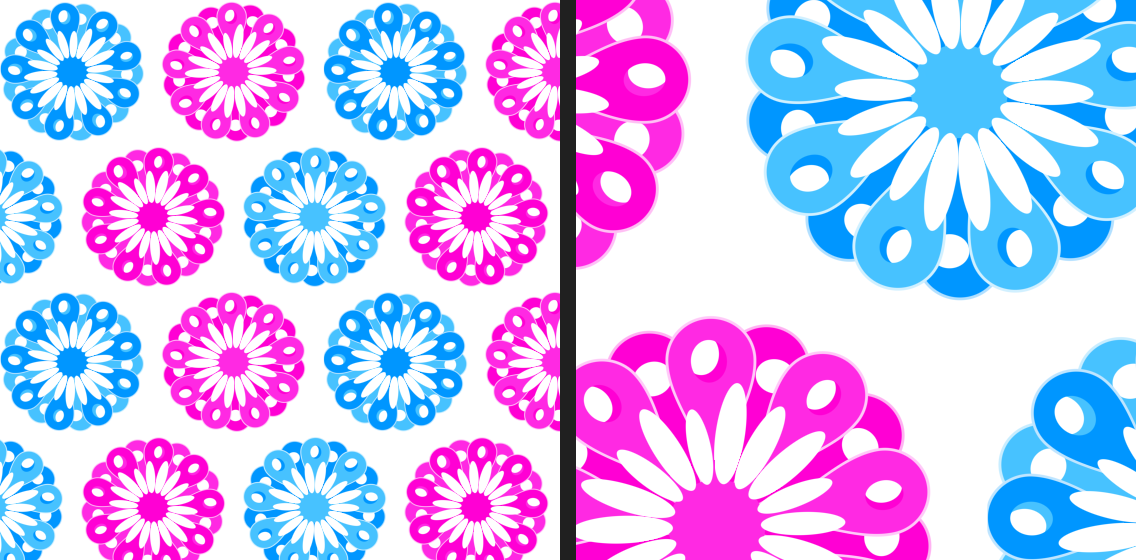
Left, the full canvas; right, a detail of the centre.
A WebGL 1 fragment shader for this pattern:

```glsl
precision highp float;
uniform vec2 u_resolution;

#define SPACING vec2(0.2887, 0.2591)
#define FIRST_CENTRE vec2(0.1285, 0.1285)
#define FLOWER_RADIUS vec2(0.1310, 0.1270)
#define PETALS 9.0
#define PETAL_REACH 0.78
#define PETAL_WIDTH 0.2
#define OUTLINE 0.013
#define DEEP_BLUE vec3(0.0, 0.59, 1.0)
#define LIGHT_BLUE vec3(0.28, 0.76, 1.0)
#define DEEP_PINK vec3(1.0, 0.0, 0.83)
#define LIGHT_PINK vec3(1.0, 0.16, 0.89)

const float TAU = 6.2831853;
const vec3 WHITE = vec3(1.0);

float hash(vec2 p) {
  return fract(sin(dot(p, vec2(12.99, 78.23))) * 4375.85);
}

// Folds the plane into one sector: x across, y outward, z sector index.
vec3 sector(vec2 p, float count, float phase) {
  float width = TAU / count;
  float angle = atan(p.y, p.x) - phase;
  float id = floor(angle / width + 0.5);
  angle -= id * width;
  return vec3(length(p) * vec2(sin(angle), cos(angle)),
              floor(mod(id + 0.5, count)));
}

float ellipseDist(vec2 p, vec2 radii) {
  float k = length(p / radii);
  return k * (k - 1.0) / max(length(p / (radii * radii)), 0.001);
}

// Teardrop with a thin stem flaring into a round tip.
float petalDist(vec2 p) {
  float stem = 0.2;
  float y = clamp(p.y, stem, PETAL_REACH);
  float flare = smoothstep(stem, PETAL_REACH, y);
  return length(p - vec2(0.0, y)) - mix(0.025, PETAL_WIDTH, flare);
}

float cover(float dist, float soft) {
  return 1.0 - smoothstep(-soft, soft, dist);
}

vec3 flower(vec2 p, vec3 front, vec3 back, float phase, float seed, float soft) {
  vec3 color = WHITE;

  // Back ring of petals, half a step round, with their openings
  vec3 s = sector(p, PETALS, phase + 0.53 * TAU / PETALS);
  float dist = petalDist(s.xy);
  color = mix(color, mix(back, WHITE, 0.7), cover(dist, soft));
  color = mix(color, back, cover(dist + OUTLINE, soft));
  float shift = hash(vec2(s.z, seed + 5.0)) - 0.5;
  vec2 opening = s.xy - vec2(0.12 * shift, 0.75);
  color = mix(color, WHITE, cover(ellipseDist(opening, vec2(0.09, 0.08)), soft));

  // Front ring with a pale rim
  s = sector(p, PETALS, phase);
  float vary = hash(vec2(s.z, seed));
  dist = petalDist(s.xy);
  color = mix(color, mix(front, WHITE, 0.75), cover(dist - 0.5 * OUTLINE, soft));
  color = mix(color, front, cover(dist + 0.5 * OUTLINE, soft));

  // Openings with a sliver of the ring behind
  opening = s.xy - vec2(0.03 * (vary - 0.5), 0.775);
  vec2 size = vec2(0.077, 0.095) + 0.016 * (vary - 0.5);
  float hole = cover(ellipseDist(opening, size), soft);
  float lit = cover(ellipseDist(opening - vec2(0.035, 0.045 * vary), size), soft);
  color = mix(color, mix(back, WHITE, lit), hole);

  // Solid heart, cut into a star by white spindles
  color = mix(color, front, cover(length(p) - 0.22, soft));
  s = sector(p, 2.0 * PETALS, phase + 0.25 * TAU / PETALS);
  vary = hash(vec2(s.z, seed + 9.0));
  vec2 spindle = vec2(0.051 + 0.016 * vary, 0.18 + 0.06 * vary);
  dist = ellipseDist(s.xy - vec2(0.0, 0.2 + spindle.y), spindle);
  return mix(color, WHITE, cover(dist, soft));
}

void main() {
  vec2 uv = gl_FragCoord.xy / u_resolution.y;
  float soft = 0.75 / (u_resolution.y * FLOWER_RADIUS.y);

  // Staggered rows counted from the top
  vec2 grid = (vec2(uv.x, 1.0 - uv.y) - FIRST_CENTRE) / SPACING;
  float row = floor(grid.y + 0.5);
  float oddRow = mod(row, 2.0);
  grid.x += 0.5 * oddRow;
  float column = floor(grid.x + 0.5);
  float pink = mod(column, 2.0);
  vec2 local = (grid - vec2(column, row)) * SPACING * vec2(1.0, -1.0);
  vec2 p = local / FLOWER_RADIUS;

  // Hue alternates by column, tone order by row and column
  vec3 deep = mix(DEEP_BLUE, DEEP_PINK, pink);
  vec3 light = mix(LIGHT_BLUE, LIGHT_PINK, pink);
  float swapped = mod(row + column, 2.0);
  float phase = radians(17.0 - 5.0 * pink - 8.0 * oddRow);
  vec3 color = flower(p, mix(deep, light, swapped), mix(light, deep, swapped),
                      phase, pink + 2.0 * oddRow, soft);

  // Straight seam along the left of the even-row blue flowers
  float seam = cover(p.x + 0.975, soft) * (1.0 - pink) * (1.0 - oddRow);
  gl_FragColor = vec4(mix(color, WHITE, seam), 1.0);
}
```
